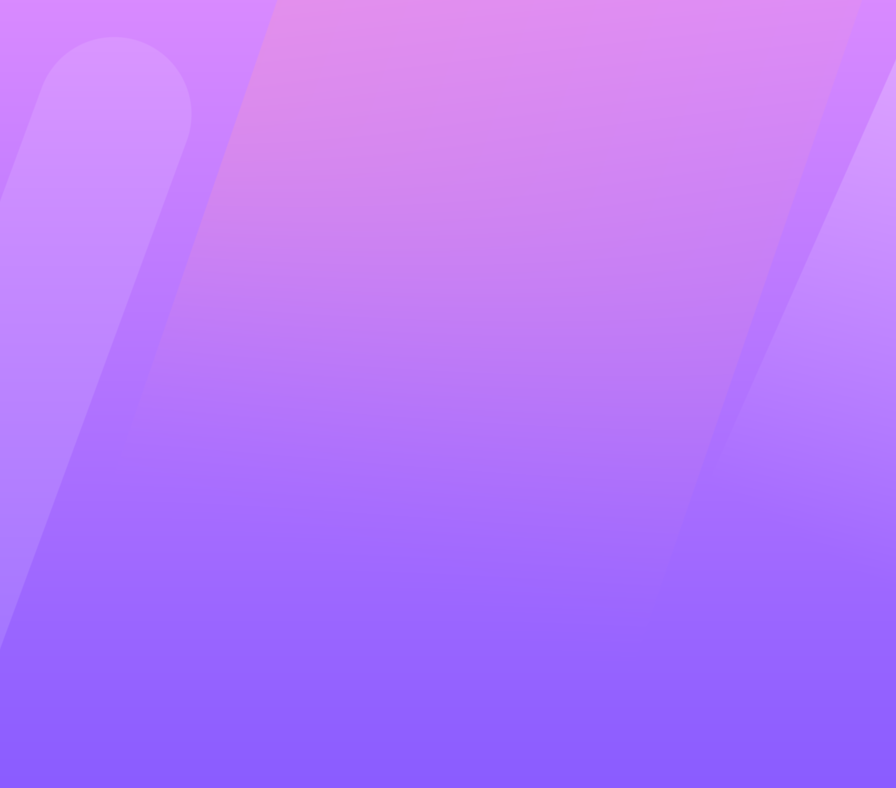
Write a Shadertoy shader that draws this background.

```glsl
// A violet to orchid vertical gradient crossed by three slanted translucent shapes:
// a pale capsule at left, a pink band in the centre and a white sheen at right.
// Each shape is a distance function blended over the base with its own fade.

// Positions are in canvas heights, origin at the lower left.
const vec3 BASE_BOTTOM = vec3(0.540, 0.360, 1.000);
const vec3 BASE_TOP    = vec3(0.850, 0.540, 1.000);
const vec3 PINK        = vec3(1.000, 0.620, 0.730);
const vec3 WHITE       = vec3(1.0);

const vec2  CAPSULE_TOP    = vec2(0.145, 0.855);
const vec2  CAPSULE_AXIS   = vec2(-0.345, -0.939);
const float CAPSULE_LENGTH = 1.2;
const float CAPSULE_RADIUS = 0.098;
const float CAPSULE_ALPHA  = 0.115;

const vec2  BAND_CORNER = vec2(0.352, 1.0);
const vec2  BAND_AXIS   = vec2(-0.325, -0.946);
const float BAND_WIDTH  = 0.702;
const float BAND_LENGTH = 0.67;
const float BAND_ALPHA  = 0.27;
const float BAND_FAR_SIDE = 0.5;   // strength left at the right edge

const vec2  SHEEN_EDGE  = vec2(1.139, 0.929);
const vec2  SHEEN_AXIS  = vec2(-0.405, -0.914);
const vec2  SHEEN_FADE_START = vec2(0.905, 0.384);
const vec2  SHEEN_FADE_DIR   = vec2(0.510, 0.860);
const float SHEEN_FADE_LENGTH = 0.6;
const float SHEEN_ALPHA = 0.23;

// Antialiased coverage of a signed distance, negative inside
float coverage(float dist) {
    float pixel = 1.0 / iResolution.y;
    return 1.0 - smoothstep(-pixel, pixel, dist);
}

// Distance to a capsule running from its top along a unit axis
float capsuleDistance(vec2 p, vec2 top, vec2 axis, float len, float radius) {
    vec2 d = p - top;
    float along = clamp(dot(d, axis), 0.0, len);
    return length(d - axis * along) - radius;
}

// Coordinates along a unit axis (x) and to the right of it (y)
vec2 slantedFrame(vec2 p, vec2 start, vec2 axis) {
    vec2 d = p - start;
    return vec2(dot(d, axis), dot(d, vec2(-axis.y, axis.x)));
}

float capsuleAlpha(vec2 p) {
    float dist = capsuleDistance(p, CAPSULE_TOP, CAPSULE_AXIS,
                                 CAPSULE_LENGTH, CAPSULE_RADIUS);
    return CAPSULE_ALPHA * coverage(dist);
}

float bandAlpha(vec2 p) {
    vec2 q = slantedFrame(p, BAND_CORNER, BAND_AXIS);
    float halfWidth = 0.5 * BAND_WIDTH;
    float shape = coverage(abs(q.y - halfWidth) - halfWidth);
    float fade = 1.0 - smoothstep(0.1, BAND_LENGTH, q.x);
    float side = mix(1.0, BAND_FAR_SIDE, clamp(q.y / BAND_WIDTH, 0.0, 1.0));
    return BAND_ALPHA * shape * fade * side;
}

float sheenAlpha(vec2 p) {
    float across = slantedFrame(p, SHEEN_EDGE, SHEEN_AXIS).y;
    float rise = dot(p - SHEEN_FADE_START, SHEEN_FADE_DIR);
    float fade = clamp(rise / SHEEN_FADE_LENGTH, 0.0, 1.0);
    return SHEEN_ALPHA * coverage(-across) * fade;
}

void mainImage(out vec4 fragColor, in vec2 fragCoord) {
    vec2 p = fragCoord / iResolution.y;

    vec3 color = mix(BASE_BOTTOM, BASE_TOP, p.y);
    color = mix(color, PINK, bandAlpha(p));
    color = mix(color, WHITE, capsuleAlpha(p));
    color = mix(color, WHITE, sheenAlpha(p));

    fragColor = vec4(color, 1.0);
}
```
